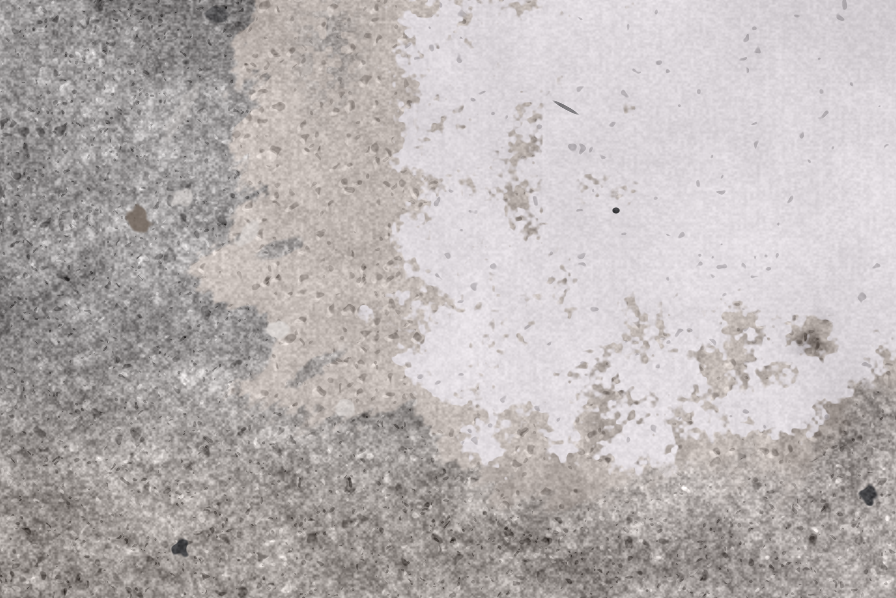
This texture is drawn by a Shadertoy shader. Its source:

```glsl
// Weathered concrete with a torn beige plaster coat and flaking white paint.

float hash(vec2 p) {
    return fract(sin(dot(p, vec2(127.1, 311.7))) * 43758.5453);
}

float noise(vec2 p) {
    vec2 i = floor(p), f = fract(p);
    f = f * f * (3.0 - 2.0 * f);
    return mix(mix(hash(i), hash(i + vec2(1, 0)), f.x),
               mix(hash(i + vec2(0, 1)), hash(i + vec2(1, 1)), f.x), f.y);
}

float fbm(vec2 p) {
    float sum = 0.0, amp = 0.53;
    for (int i = 0; i < 4; i++) {
        sum += amp * noise(p);
        p = mat2(1.6, 1.2, -1.2, 1.6) * p + 7.3;
        amp *= 0.5;
    }
    return sum;
}

// Soft elliptical falloff
float glow(vec2 p, vec2 c, vec2 r) {
    vec2 q = (p - c) / r;
    return exp(-dot(q, q));
}

// Ellipse with a firm edge, tilted by an angle
float blob(vec2 p, vec2 c, vec2 r, float tilt) {
    float s = sin(tilt), k = cos(tilt);
    vec2 q = mat2(k, -s, s, k) * (p - c);
    return smoothstep(1.2, 0.8, length(q / r));
}

// One randomly sized pebble in some of the grid cells
float pebbles(vec2 p, float scale, float density) {
    vec2 cell = floor(p * scale), f = fract(p * scale);
    float radius = mix(0.1, 0.28, hash(cell + 9.1));
    vec2 centre = 0.3 + 0.4 * vec2(hash(cell + 3.7), hash(cell + 5.9));
    float present = step(hash(cell + 1.3), density);
    return present * smoothstep(radius + 0.1, radius - 0.06, length(f - centre));
}

void mainImage(out vec4 fragColor, in vec2 fragCoord) {
    vec2 p = fragCoord / iResolution.y;
    p.x += 0.5 * (1.5 - iResolution.x / iResolution.y);

    // Shared roughness
    float broad = fbm(p * 5.0);
    float medium = fbm(p * 19.0 + 11.0);
    float fine = noise(p * 85.0 + 4.0);
    float grain = noise(p * 190.0) * 0.6 + noise(p * 320.0 + 8.0) * 0.4 - 0.5;
    vec2 warped = p + 0.012 * (vec2(fine, noise(p * 70.0 + 31.0)) - 0.5);
    vec2 along = vec2(dot(p, vec2(0.8, 0.6)), dot(p, vec2(-0.6, 0.8)));
    float streak = fbm(along * vec2(9.0, 32.0));

    // Bare concrete, warmer and paler toward the lower right
    float lowerRight = smoothstep(0.7, 1.3, p.x);
    vec3 concrete = mix(vec3(0.59, 0.58, 0.58), vec3(0.64, 0.615, 0.60), smoothstep(0.5, 0.1, p.y));
    concrete = mix(concrete, vec3(0.67, 0.645, 0.635), lowerRight);
    concrete += 0.22 * (broad - 0.5) + 0.24 * (medium - 0.5) + 0.12 * (fine - 0.5) + 0.36 * grain;
    for (int i = 0; i < 3; i++) {
        float scale = 24.0 * exp2(float(i) * 0.8);
        vec2 shift = vec2(float(i) * 5.3, 2.7);
        concrete += 0.11 * pebbles(warped + shift, scale, 0.16);
        concrete -= 0.17 * pebbles(warped - shift, scale * 1.4, 0.12);
    }

    // Plaster outline: left edge and lower edge, torn along the streaks
    float left = 0.41 - 0.07 * exp(-pow((p.y - 0.53) / 0.05, 2.0))
               + 0.08 * exp(-pow((p.y - 0.42) / 0.05, 2.0));
    float bottom = 0.31 - 0.15 * smoothstep(0.65, 0.85, p.x)
                 + 0.06 * smoothstep(1.0, 1.15, p.x) + 0.14 * smoothstep(1.33, 1.46, p.x);
    float inside = min(p.x - left, p.y - bottom);
    inside += 0.14 * (streak - 0.5) + 0.06 * (medium - 0.5) + 0.025 * (fine - 0.5);
    float ragged = 0.012 + 0.035 * lowerRight;
    float plasterMask = smoothstep(-ragged, ragged, inside);
    plasterMask *= 1.0 - 0.8 * blob(warped, vec2(0.47, 0.585), vec2(0.042, 0.013), 0.45);
    plasterMask *= 1.0 - 0.8 * blob(warped, vec2(0.53, 0.385), vec2(0.06, 0.012), 0.6);
    plasterMask *= 1.0 - 0.6 * glow(p, vec2(0.55, 0.92), vec2(0.05, 0.09)) * smoothstep(0.35, 0.6, fine);

    vec3 plaster = vec3(0.76, 0.725, 0.705) + 0.1 * (broad - 0.5) + 0.12 * (medium - 0.5) + 0.2 * grain;
    plaster -= 0.16 * pebbles(warped, 42.0, 0.28) + 0.12 * pebbles(warped + 3.1, 65.0, 0.2);
    plaster += 0.09 * pebbles(warped + 0.006, 42.0, 0.28);
    plaster -= 0.13 * smoothstep(0.7, 0.9, p.x) * smoothstep(0.45, 0.7, medium);
    vec3 color = mix(concrete, plaster, plasterMask);

    // White paint: flaking at its left side, solid at the upper right
    float cover = clamp((p.x - 0.71) * 2.8, -0.7, 0.13);
    cover += 0.28 * smoothstep(0.92, 1.25, p.x) * smoothstep(0.38, 0.65, p.y);
    cover -= 0.35 * smoothstep(0.1, -0.03, p.y - bottom);
    cover -= 0.22 * glow(p, vec2(0.92, 0.24), vec2(0.1, 0.07));
    cover -= 0.24 * glow(p, vec2(1.22, 0.42), vec2(0.06, 0.1));
    cover -= 0.34 * glow(p, vec2(1.36, 0.435), vec2(0.045, 0.05));
    cover -= 0.2 * glow(p, vec2(0.76, 0.81), vec2(0.05, 0.05));
    cover += 0.3 * glow(p, vec2(0.6, 0.475), vec2(0.03, 0.025));
    float flakes = 0.65 * fbm(p * 16.0 + 21.0) + 0.2 * fine + 0.15 * noise(p * 150.0);
    float paintMask = smoothstep(-0.05, 0.05, flakes - 0.48 + cover) * smoothstep(-0.02, 0.03, inside);
    vec3 paint = vec3(0.875, 0.855, 0.872) + 0.07 * (broad - 0.5) + 0.05 * (medium - 0.5) + 0.1 * grain;
    paint -= 0.06 * smoothstep(0.75, 1.05, p.y) * smoothstep(1.0, 1.5, p.x);
    paint -= 0.15 * pebbles(warped, 55.0, 0.06);
    color = mix(color, paint, paintMask);

    // Stains and darker pits
    color -= 0.16 * glow(p, vec2(1.36, 0.435), vec2(0.04, 0.045)) * smoothstep(0.4, 0.65, medium);
    color -= 0.08 * glow(p, vec2(1.42, 0.27), vec2(0.06, 0.08)) + 0.07 * glow(p, vec2(0.95, 0.07), vec2(0.2, 0.07));
    color = mix(color, vec3(0.43, 0.38, 0.34), 0.8 * blob(warped, vec2(0.234, 0.635), vec2(0.018, 0.02), 0.0));
    float pits = blob(warped, vec2(0.303, 0.086), vec2(0.012, 0.018), 0.0);
    pits = max(pits, blob(warped, vec2(1.451, 0.172), vec2(0.016, 0.014), 0.4));
    pits = max(pits, 0.7 * blob(warped, vec2(0.365, 0.973), vec2(0.018, 0.014), 0.0));
    pits = max(pits, blob(p, vec2(1.031, 0.648), vec2(0.006, 0.005), 0.0));
    pits = max(pits, 0.6 * blob(p, vec2(0.947, 0.82), vec2(0.023, 0.003), -0.5));
    color = mix(color, vec3(0.25, 0.25, 0.26) + 0.2 * grain, pits);

    // Pale chips beside the torn edge
    float chips = blob(warped, vec2(0.463, 0.451), vec2(0.02, 0.014), -0.2);
    chips = max(chips, 0.7 * blob(warped, vec2(0.307, 0.672), vec2(0.018, 0.014), 0.6));
    chips = max(chips, 0.8 * blob(warped, vec2(0.416, 0.61), vec2(0.025, 0.014), 0.7));
    chips = max(chips, 0.8 * blob(warped, vec2(0.576, 0.316), vec2(0.017, 0.013), 0.0));
    chips = max(chips, 0.4 * blob(warped, vec2(0.303, 0.81), vec2(0.055, 0.011), 1.0));
    color = mix(color, vec3(0.84, 0.82, 0.81) + 0.12 * grain, chips);

    fragColor = vec4(clamp(color, 0.0, 1.0), 1.0);
}
```
